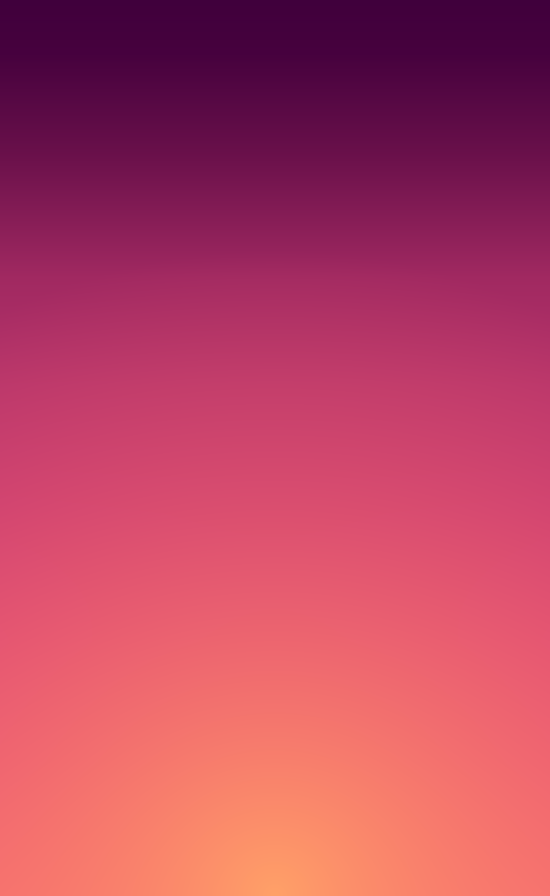
Reproduce this background procedurally as a WebGL 2 fragment shader.

```glsl
#version 300 es
precision highp float;
// Dusk sky: a vertical gradient from deep plum through rose to coral,
// warmed by a wide round glow centred on the bottom edge.
// The gradient chains linear ramps; the glow fades with radial distance.

uniform vec2 u_resolution;
out vec4 fragColor;

// Blend to the next colour as depth passes from one stop to another.
vec3 ramp(vec3 above, vec3 below, float start, float end, float depth) {
    return mix(above, below, clamp((depth - start) / (end - start), 0.0, 1.0));
}

// Sky colour by depth: 0 at the top, 1 at the bottom.
vec3 skyGradient(float depth) {
    vec3 sky = vec3(0.25, 0.0, 0.235);
    sky = ramp(sky, vec3(0.275, 0.005, 0.242), 0.0, 0.06, depth);
    sky = ramp(sky, vec3(0.41, 0.062, 0.29), 0.06, 0.17, depth);
    sky = ramp(sky, vec3(0.63, 0.16, 0.38), 0.17, 0.31, depth);
    sky = ramp(sky, vec3(0.714, 0.2, 0.417), 0.31, 0.43, depth);
    sky = ramp(sky, vec3(0.778, 0.222, 0.444), 0.43, 0.573, depth);
    sky = ramp(sky, vec3(0.846, 0.266, 0.46), 0.573, 0.716, depth);
    sky = ramp(sky, vec3(0.897, 0.324, 0.46), 0.716, 0.85, depth);
    return ramp(sky, vec3(0.95, 0.42, 0.445), 0.85, 1.0, depth);
}

void main() {
    // Canvas height is one unit; x is measured from the centre line.
    vec2 p = gl_FragCoord.xy / u_resolution.y;
    p.x -= 0.5 * u_resolution.x / u_resolution.y;

    vec3 color = skyGradient(1.0 - p.y);

    // Glow: coral at the rim, orange towards the centre.
    float glow = max(1.0 - length(p) / 0.72, 0.0);
    vec3 coral = vec3(0.97, 0.4, 0.43);
    vec3 orange = vec3(1.0, 0.63, 0.405);
    color = mix(color, mix(coral, orange, glow * glow), glow);

    fragColor = vec4(color, 1.0);
}
```
